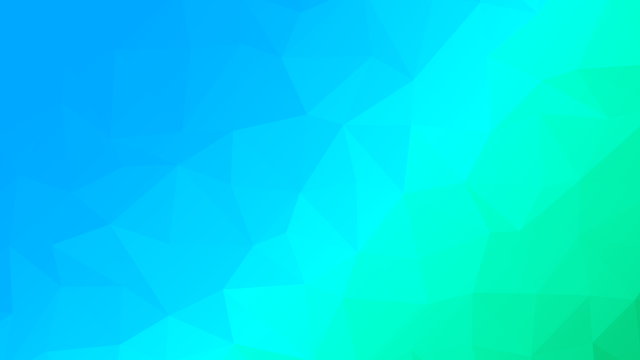
Reproduce this background procedurally as a WebGL 2 fragment shader.

```glsl
#version 300 es
precision highp float;
// Low-poly mesh of soft facets over a diagonal blue, cyan and green gradient.

uniform vec2 u_resolution;
out vec4 fragColor;

// Lengths are in canvas heights.
const float CELL_SIZE = 0.165;     // spacing of mesh vertices
const float JITTER = 0.33;         // vertex shift in cells, below 0.35 to avoid folds
const float FLATNESS = 0.64;       // 0 = smooth gradient, 1 = flat facets
const float TONE_VARIATION = 0.13; // random tone shift per facet
const float FIRST_STOP = 0.4;      // diagonal position of the first colour
const float STOP_SPACING = 0.4;    // diagonal distance between colours
const int STOP_COUNT = 7;
const vec3 STOPS[STOP_COUNT] = vec3[](
    vec3(0.00, 0.66, 1.00),
    vec3(0.00, 0.71, 1.00),
    vec3(0.00, 0.835, 1.00),
    vec3(0.00, 1.00, 1.00),
    vec3(0.00, 1.00, 0.81),
    vec3(0.01, 0.94, 0.66),
    vec3(0.01, 0.80, 0.48)
);

float hash(vec2 p) {
    vec3 q = fract(p.xyx * vec3(0.1031, 0.1030, 0.0973));
    q += dot(q, q.yzx + 33.33);
    return fract((q.x + q.y) * q.z);
}

// Colour along the diagonal from upper left to lower right.
vec3 palette(float tone) {
    float s = clamp((tone - FIRST_STOP) / STOP_SPACING, 0.0, float(STOP_COUNT - 1));
    int i = min(int(s), STOP_COUNT - 2);
    return mix(STOPS[i], STOPS[i + 1], s - float(i));
}

// Slightly bowed diagonal distance.
float gradientTone(vec2 p) {
    float across = p.x - 1.0 + p.y;
    return p.x + 1.0 - p.y + 0.06 * across * across - 0.02;
}

vec2 meshVertex(vec2 id) {
    float angle = 6.28318 * hash(id + 17.0);
    float radius = JITTER * sqrt(hash(id + 59.0));
    return (id + radius * vec2(cos(angle), sin(angle))) * CELL_SIZE;
}

// Signed distance to the line a-b, positive on its left.
float leftOf(vec2 p, vec2 a, vec2 b) {
    vec2 e = b - a;
    vec2 d = p - a;
    return (e.x * d.y - e.y * d.x) / length(e);
}

// Facet colour, weighted by antialiased coverage in alpha.
vec4 facet(vec2 p, vec2 a, vec2 b, vec2 c, float seed, float pixel) {
    float inside = min(leftOf(p, a, b), min(leftOf(p, b, c), leftOf(p, c, a)));
    float coverage = clamp(inside / pixel + 0.5, 0.0, 1.0);
    float tone = mix(gradientTone(p), gradientTone((a + b + c) / 3.0), FLATNESS);
    tone += TONE_VARIATION * (seed - 0.5);
    return vec4(palette(tone), 1.0) * coverage;
}

void main() {
    float pixel = 1.0 / u_resolution.y;
    vec2 p = gl_FragCoord.xy * pixel;
    vec2 home = floor(p / CELL_SIZE);
    vec4 sum = vec4(0.0);

    // Each jittered cell is split into two triangles along a random diagonal.
    for (int y = -1; y <= 1; y++) {
        for (int x = -1; x <= 1; x++) {
            vec2 id = home + vec2(x, y);
            vec2 a = meshVertex(id);
            vec2 b = meshVertex(id + vec2(1.0, 0.0));
            vec2 c = meshVertex(id + vec2(1.0, 1.0));
            vec2 d = meshVertex(id + vec2(0.0, 1.0));
            float seed1 = hash(id + 101.0);
            float seed2 = hash(id + 211.0);
            if (hash(id + 307.0) < 0.5) {
                sum += facet(p, a, b, c, seed1, pixel);
                sum += facet(p, a, c, d, seed2, pixel);
            } else {
                sum += facet(p, a, b, d, seed1, pixel);
                sum += facet(p, b, c, d, seed2, pixel);
            }
        }
    }
    fragColor = vec4(sum.rgb / max(sum.a, 0.0001), 1.0);
}
```
